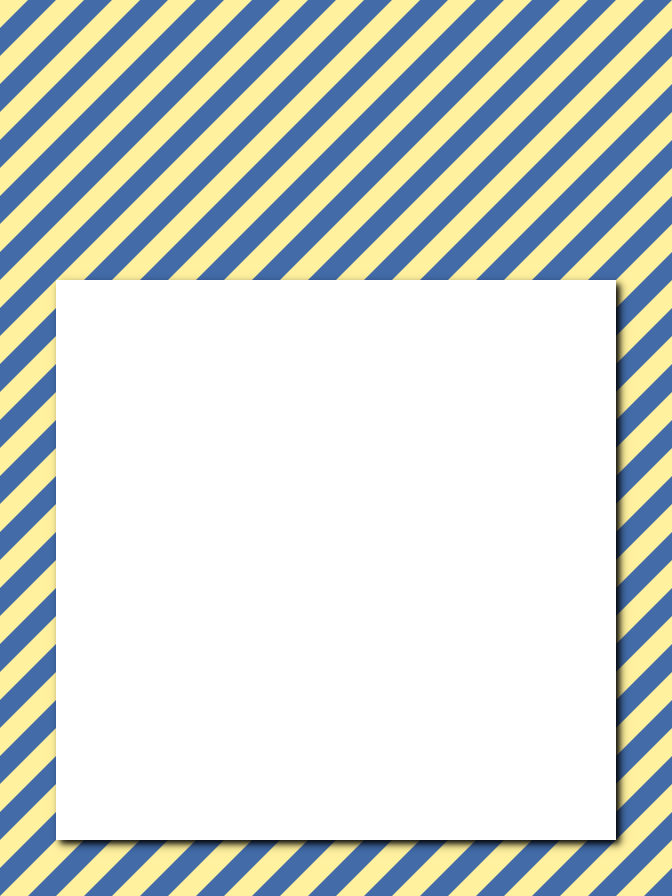
Give the GLSL for this background, as a WebGL 2 fragment shader.

```glsl
#version 300 es
precision highp float;

#define STRIPE_PERIOD (1.0 / 12.0)
#define PANEL_CENTER vec2(0.5)
#define PANEL_HALF vec2(5.0 / 12.0)
#define SHADOW_OFFSET vec2(0.006, -0.006)
#define SHADOW_SIGMA 0.0055
#define BLUE vec3(0.26, 0.42, 0.66)
#define YELLOW vec3(1.0, 0.945, 0.62)
#define PANEL_COLOR vec3(1.0)

uniform vec2 u_resolution;
out vec4 fragColor;

// Logistic approximation of the Gaussian integral
vec2 gaussianStep(vec2 x) {
  return 1.0 / (1.0 + exp(-1.702 * x));
}

// Coverage of a rectangle blurred by a Gaussian
float blurredBox(vec2 p, vec2 halfSize, float sigma) {
  vec2 c = gaussianStep((halfSize - abs(p)) / sigma);
  return c.x * c.y;
}

float boxDistance(vec2 p, vec2 halfSize) {
  vec2 d = abs(p) - halfSize;
  return length(max(d, 0.0)) + min(max(d.x, d.y), 0.0);
}

// Diagonal bands: 0 in the first half of each period, 1 in the second
float stripes(vec2 p, float pixel) {
  float phase = fract((p.x - p.y) / STRIPE_PERIOD);
  float edge = (0.25 - abs(phase - 0.75)) * STRIPE_PERIOD;
  // Signed distance to the nearest edge, wrapped across the period
  if (phase < 0.25) edge = -phase * STRIPE_PERIOD;
  return clamp(0.5 + edge * 0.7071 / pixel, 0.0, 1.0);
}

void main() {
  // Canvas width is one unit
  float pixel = 1.0 / u_resolution.x;
  vec2 p = gl_FragCoord.xy * pixel;
  vec3 color = mix(YELLOW, BLUE, stripes(p, pixel));

  // Soft shadow, then the panel over it
  vec2 q = p - PANEL_CENTER;
  color *= 1.0 - blurredBox(q - SHADOW_OFFSET, PANEL_HALF, SHADOW_SIGMA);
  float panel = clamp(0.5 - boxDistance(q, PANEL_HALF) / pixel, 0.0, 1.0);
  color = mix(color, PANEL_COLOR, panel);

  fragColor = vec4(color, 1.0);
}
```
